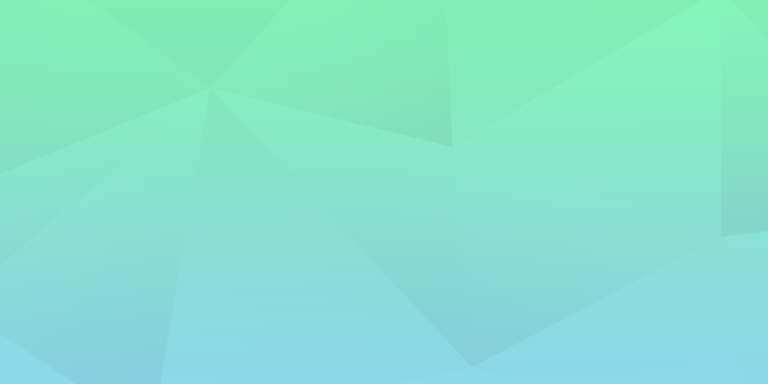
This background is drawn by a WebGL 1 fragment shader. Its source:

```glsl
precision highp float;
// Soft low-poly background: shaded triangular facets over a green to sky-blue gradient.
uniform vec2 u_resolution;

const vec3 MINT = vec3(0.525, 0.957, 0.724);
const vec3 SKY = vec3(0.55, 0.849, 0.907);
const float SHADE_DEPTH = 0.052;
const float GRADIENT_EASE = 0.4;

float cross2(vec2 a, vec2 b) {
  return a.x * b.y - a.y * b.x;
}

// Adds one facet as (coverage * shade, coverage); shades holds the darkness at a, b, c.
void addFacet(inout vec2 sum, vec2 p, vec2 a, vec2 b, vec2 c, vec3 shades, float blur) {
  float area = cross2(b - a, c - a);
  vec3 bary = vec3(cross2(c - b, p - b), cross2(a - c, p - c), cross2(b - a, p - a)) / area;
  vec3 edgeDist = bary * abs(area) / vec3(length(c - b), length(a - c), length(b - a));
  float inside = min(edgeDist.x, min(edgeDist.y, edgeDist.z));
  float coverage = smoothstep(-blur, blur, inside);
  sum += coverage * vec2(dot(bary, shades), 1.0);
}

float facetShade(vec2 p, float blur) {
  // Inner corners
  vec2 hub = vec2(0.547, 0.771);
  vec2 notch = vec2(1.179, 0.617);
  vec2 east = vec2(1.878, 0.383);
  vec2 south = vec2(1.229, 0.044);

  // Outer corners, beyond the canvas
  vec2 northWest = vec2(-0.119, 1.258);
  vec2 west = vec2(-0.119, 0.498);
  vec2 lowWest = vec2(-0.119, 0.21);
  vec2 north = vec2(1.138, 1.42);
  vec2 northEast = vec2(1.878, 1.03);
  vec2 farEast = vec2(2.404, 0.45);
  vec2 bottomLeft = vec2(0.395, -0.13);
  vec2 bottomRight = vec2(1.973, -0.2);

  vec2 sum = vec2(0.0);
  // Facets around the hub
  addFacet(sum, p, hub, northWest, west, vec3(0.5, 0.1, 0.9), blur);
  addFacet(sum, p, hub, northWest, north, vec3(0.7, 0.5, 0.5), blur);
  addFacet(sum, p, hub, north, notch, vec3(0.35, -0.1, 1.1), blur);
  addFacet(sum, p, hub, west, lowWest, vec3(0.05, 0.2, 0.75), blur);
  addFacet(sum, p, hub, lowWest, bottomLeft, vec3(0.0, 0.35, 1.0), blur);
  addFacet(sum, p, hub, bottomLeft, south, vec3(0.5, 0.0, 0.2), blur);
  addFacet(sum, p, hub, south, notch, vec3(0.0, 1.0, 0.15), blur);

  // Right half
  addFacet(sum, p, notch, north, northEast, vec3(0.3, 0.6, 0.5), blur);
  addFacet(sum, p, notch, northEast, east, vec3(0.1, -0.1, 0.3), blur);
  addFacet(sum, p, notch, south, east, vec3(0.05, 0.95, 0.2), blur);
  addFacet(sum, p, northEast, farEast, east, vec3(-0.1, 1.0, 1.1), blur);
  addFacet(sum, p, northEast, farEast, vec2(2.4, 1.3), vec3(0.4), blur);
  addFacet(sum, p, east, farEast, bottomRight, vec3(0.05, 0.1, 0.2), blur);

  // Bottom rim
  addFacet(sum, p, south, east, bottomRight, vec3(0.1, 0.1, 0.05), blur);
  addFacet(sum, p, south, bottomLeft, bottomRight, vec3(0.0), blur);
  addFacet(sum, p, lowWest, bottomLeft, vec2(-0.2), vec3(0.0), blur);
  return sum.x / max(sum.y, 0.001);
}

void main() {
  vec2 uv = gl_FragCoord.xy / u_resolution;
  float blur = 0.75 / u_resolution.y;
  float shade = facetShade(uv * vec2(2.0, 1.0), blur);
  float height = mix(uv.y, smoothstep(0.0, 1.0, uv.y), GRADIENT_EASE);
  vec3 color = mix(SKY, MINT, height) * (1.0 - SHADE_DEPTH * shade);
  gl_FragColor = vec4(color, 1.0);
}
```
